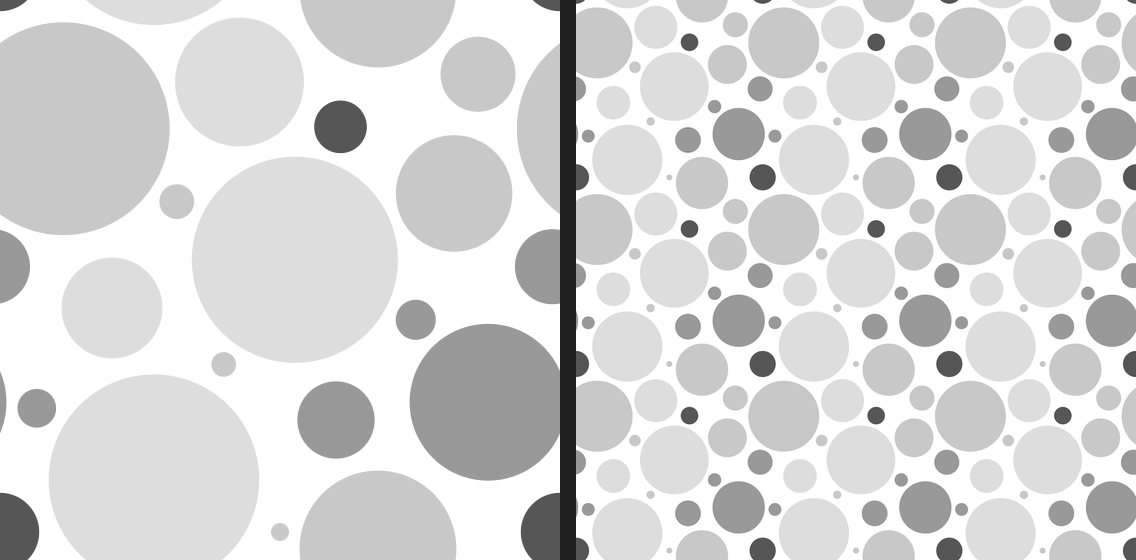
Left: one tile. Right: repeated 3 by 3.
This pattern is drawn by a Shadertoy shader. Its source:

```glsl
const int DISCS = 20;
const int LARGE = 5;          // discs in each family; the first holds the large ones
const int OBSTACLES = 10;     // discs that later ones must keep clear of
const float GAP = 0.02;       // least white space between two discs
const float REACH = 0.214;    // radius plus drift of a large disc

// Radii and tones, one row for each family
const float RADIUS[DISCS] = float[DISCS](
    0.190, 0.188, 0.184, 0.140, 0.140,
    0.115, 0.069, 0.104, 0.070, 0.090,
    0.000, 0.022, 0.047, 0.000, 0.067,
    0.031, 0.016, 0.037, 0.067, 0.037);
const int TONE[DISCS] = int[DISCS](
    1, 0, 0, 1, 2,
    0, 2, 1, 3, 0,
    1, 1, 3, 1, 2,
    1, 1, 2, 1, 2);

const float LIGHT = 0.867;
const float SILVER = 0.784;
const float GREY = 0.600;
const float CHARCOAL = 0.337;

float toneValue(int tone) {
    return tone == 0 ? LIGHT : tone == 1 ? SILVER : tone == 2 ? GREY : CHARCOAL;
}

// Shortest offset between two points on the wrapped canvas
vec2 wrapped(vec2 d) {
    return d - round(d);
}

// Slanted lattice that wraps after five points, shifted for each family
vec2 latticePoint(int i) {
    int family = i / LARGE;
    vec2 shift = family == 0 ? vec2(0.0) : family == 1 ? vec2(0.3, 0.1)
               : family == 2 ? vec2(0.1, 0.2) : vec2(0.2, -0.1);
    return vec2(0.1, 0.75) + shift + float(i % LARGE) * vec2(0.2, 0.4);
}

// Drift of a large disc: smaller discs have more freedom to move
vec2 drift(int i, float radius) {
    float angle = 1.0 + 2.4 * float(i);
    return (REACH - radius) * vec2(cos(angle), sin(angle));
}

// Lay one disc (xy centre, z radius) over the shade with a smooth edge
float paint(float shade, vec2 uv, vec3 disc, float tone, float pixel) {
    float d = length(wrapped(uv - disc.xy)) - disc.z;
    return mix(shade, tone, clamp(0.5 - d / pixel, 0.0, 1.0));
}

void mainImage(out vec4 fragColor, in vec2 fragCoord) {
    vec2 uv = fragCoord / iResolution.xy;
    float pixel = 1.0 / min(iResolution.x, iResolution.y);
    float shade = 1.0;
    vec3 obstacles[OBSTACLES];

    for (int i = 0; i < DISCS; i++) {
        float radius = RADIUS[i];
        if (radius == 0.0) continue;
        vec2 centre = latticePoint(i);

        if (i < LARGE) {
            centre += drift(i, radius);
        } else {
            int count = i < OBSTACLES ? LARGE : OBSTACLES;

            // Push the disc away from those that crowd it
            vec2 push = vec2(0.0);
            for (int j = 0; j < count; j++) {
                vec2 away = wrapped(centre - obstacles[j].xy);
                float d = length(away);
                push += away / d * max(0.0, radius + GAP + obstacles[j].z - d);
            }
            centre += push;

            // Shrink it if it is still too near
            for (int j = 0; j < count; j++) {
                float d = length(wrapped(centre - obstacles[j].xy));
                radius = min(radius, d - obstacles[j].z - GAP);
            }
        }

        vec3 disc = vec3(centre, radius);
        if (i < OBSTACLES) obstacles[i] = disc;
        shade = paint(shade, uv, disc, toneValue(TONE[i]), pixel);
    }
    fragColor = vec4(vec3(shade), 1.0);
}
```
